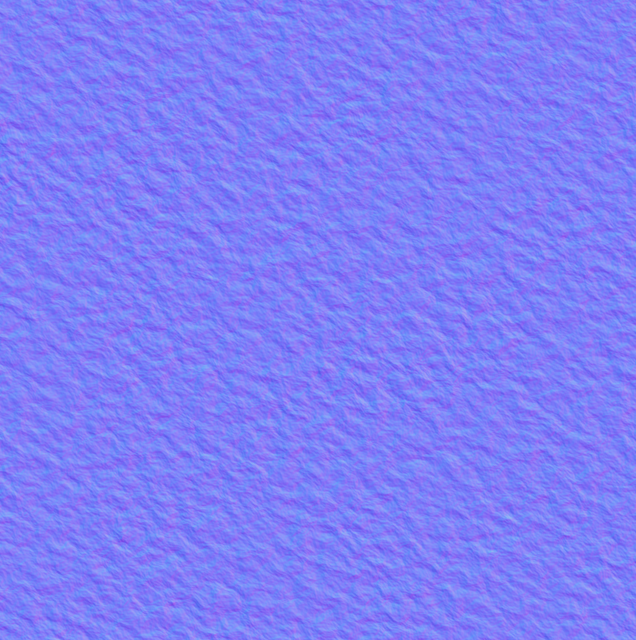
A WebGL 2 fragment shader for this texture map:

```glsl
#version 300 es
precision highp float;
// Tangent-space normal map of finely wrinkled, leathery paper.
// Warped octaves of stretched gradient noise give the height; its slope,
// taken by central differences, is packed into the red, green and blue channels.

#define WRINKLES 46.0     // noise cells across the canvas height
#define STRETCH 1.65      // length of the largest wrinkles over their width
#define ROUNDING 0.25     // how much of the stretch each finer octave loses
#define TILT -0.50        // direction of the wrinkles, radians
#define OCTAVES 4
#define LACUNARITY 1.8    // frequency of each octave over the one before
#define GAIN 0.50         // height of each octave over the one before
#define WARP 0.20         // bending of the wrinkles, in cells
#define RELIEF 0.108      // steepness of the surface
#define SLOPE_STEP 0.0008 // half width of the slope sample
#define BLUE_LOSS 0.025   // dimming of the blue channel
#define BLUE_TILT 0.125   // extra blue on faces turned upward

uniform vec2 u_resolution;
out vec4 fragColor;

mat2 rotation(float angle) {
    float c = cos(angle), s = sin(angle);
    return mat2(c, s, -s, c);
}

// Unit vector with a random heading for each lattice point
vec2 randomHeading(vec2 cell) {
    float angle = 6.2831853 * fract(sin(dot(cell, vec2(127.1, 311.7))) * 43758.5453);
    return vec2(cos(angle), sin(angle));
}

float cornerRamp(vec2 cell, vec2 local, vec2 corner) {
    return dot(randomHeading(cell + corner), local - corner);
}

// Gradient noise with a quintic fade
float gradientNoise(vec2 p) {
    vec2 cell = floor(p);
    vec2 f = p - cell;
    vec2 fade = f * f * f * (f * (f * 6.0 - 15.0) + 10.0);
    float low = mix(cornerRamp(cell, f, vec2(0, 0)), cornerRamp(cell, f, vec2(1, 0)), fade.x);
    float high = mix(cornerRamp(cell, f, vec2(0, 1)), cornerRamp(cell, f, vec2(1, 1)), fade.x);
    return mix(low, high, fade.y);
}

// Surface height, in units of one noise cell
float height(vec2 uv) {
    vec2 along = rotation(-TILT) * uv * WRINKLES;
    along += WARP * vec2(gradientNoise(along * 0.7 + 17.3), gradientNoise(along * 0.7 + 61.9));

    // Each octave is turned to hide the lattice, then stretched along the tilt
    float sum = 0.0;
    float amplitude = 1.0;
    float frequency = 1.0;
    float stretch = STRETCH;
    for (int i = 0; i < OCTAVES; i++) {
        float octave = float(i);
        vec2 p = rotation(0.6 + 0.65 * octave) * (along * frequency / vec2(stretch, 1.0));
        sum += amplitude * gradientNoise(p + 9.7 * octave);
        amplitude *= GAIN;
        frequency *= LACUNARITY;
        stretch = mix(stretch, 1.0, ROUNDING);
    }
    return sum;
}

void main() {
    vec2 uv = gl_FragCoord.xy / u_resolution.y;

    // Slope of the height field
    vec2 e = vec2(SLOPE_STEP, 0.0);
    vec2 slope = vec2(height(uv + e.xy) - height(uv - e.xy),
                      height(uv + e.yx) - height(uv - e.yx));
    slope /= 2.0 * SLOPE_STEP * WRINKLES;

    // Areas of stronger and weaker wrinkling
    float strength = RELIEF * (1.0 + 0.25 * gradientNoise(uv * 6.0 + 3.1));

    // Pack the normal into colour
    vec3 normal = normalize(vec3(-slope * strength, 1.0));
    vec3 color = 0.5 + 0.5 * normal;
    color.b += BLUE_TILT * (color.g - 0.5) - BLUE_LOSS;
    color.rg -= 0.003;
    fragColor = vec4(color, 1.0);
}
```
